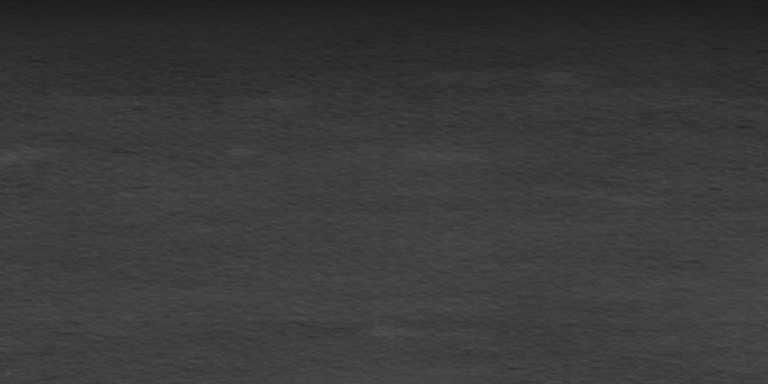
Write a WebGL 2 fragment shader that draws this texture.

```glsl
#version 300 es
precision highp float;
// Dark slate slab with fine horizontal grain, faint pale smudges and a shaded top edge.
uniform vec2 u_resolution;
out vec4 fragColor;

float hash(vec2 p) {
  return fract(sin(dot(p, vec2(127.1, 311.7))) * 43758.5453);
}

float noise(vec2 p) {
  vec2 i = floor(p), f = fract(p);
  f = f * f * (3.0 - 2.0 * f);
  return mix(mix(hash(i), hash(i + vec2(1, 0)), f.x),
             mix(hash(i + vec2(0, 1)), hash(i + vec2(1, 1)), f.x), f.y);
}

float fbm(vec2 p) {
  float sum = 0.0, weight = 0.5;
  for (int i = 0; i < 4; i++) {
    sum += weight * noise(p);
    p = p * 2.03 + vec2(17.3, 9.1);
    weight *= 0.5;
  }
  return sum / 0.9375;
}

// Slightly wavy surface height, stretched along the layers
float grainHeight(vec2 p) {
  p.y += 0.012 * noise(p * vec2(12.0, 9.0));
  return 0.55 * noise(p * vec2(42.0, 110.0)) + 0.45 * noise(p * vec2(105.0, 190.0) + 31.0);
}

// Soft worn spots scattered over the slab
float smudges(vec2 p) {
  float sum = 0.0;
  for (int i = 0; i < 9; i++) {
    float id = float(i);
    vec2 center = vec2(2.0 * (id + hash(vec2(id, 3.0))) / 9.0,
                       0.08 + 0.8 * hash(vec2(id, 8.0)));
    vec2 size = mix(vec2(0.05, 0.016), vec2(0.16, 0.035), hash(vec2(id, 5.0)));
    vec2 d = (p - center) / size;
    sum += exp(-dot(d, d)) * mix(0.4, 1.0, hash(vec2(id, 12.0)));
  }
  return sum * smoothstep(0.2, 0.75, fbm(p * vec2(14.0, 38.0)));
}

void main() {
  vec2 p = gl_FragCoord.xy / u_resolution.y;
  float depth = 1.0 - p.y;

  // Light falls off towards the top
  float shade = 0.264 - 0.145 * exp(-4.2 * depth);
  float lit = smoothstep(-0.15, 0.3, depth);

  // Broad clouds and thin layered streaks
  float tone = 0.03 * (fbm(p * vec2(2.0, 6.0)) - 0.5);
  tone += 0.044 * (fbm(p * vec2(3.5, 30.0) + 40.0) - 0.5);

  // Fine relief lit from above
  float relief = grainHeight(p) - grainHeight(p + vec2(0.002, 0.004));
  tone += 0.064 * relief + 0.034 * (grainHeight(p + 5.0) - 0.5);

  // Short dark cracks and sparse bright flecks, gathered in patches
  float crack = smoothstep(0.64, 0.82, fbm(p * vec2(16.0, 75.0) + 70.0));
  tone -= 0.04 * crack * smoothstep(0.35, 0.65, fbm(p * vec2(3.0, 8.0) + 20.0));
  tone += 0.03 * smoothstep(0.8, 0.95, noise(p * vec2(48.0, 130.0) + 90.0))
        * smoothstep(0.4, 0.7, fbm(p * vec2(4.0, 10.0) + 60.0));
  tone += 0.06 * smudges(p);

  // Faint ledge near the bottom
  float ledge = 0.158 + 0.008 * (fbm(vec2(p.x * 5.0, 2.0)) - 0.5);
  tone -= 0.008 * (1.0 - smoothstep(-0.004, 0.004, p.y - ledge)) * smoothstep(0.0, 0.16, p.y);
  tone -= 0.01 * exp(-pow((p.y - ledge) / 0.005, 2.0));

  // Nearly neutral grey with a little mineral warmth
  float warmth = 0.003 + 0.006 * (fbm(p * vec2(4.0, 14.0) + 15.0) - 0.5);
  vec3 color = vec3(shade + tone * lit) + warmth * vec3(1.0, -0.4, -0.5);
  fragColor = vec4(color, 1.0);
}
```
